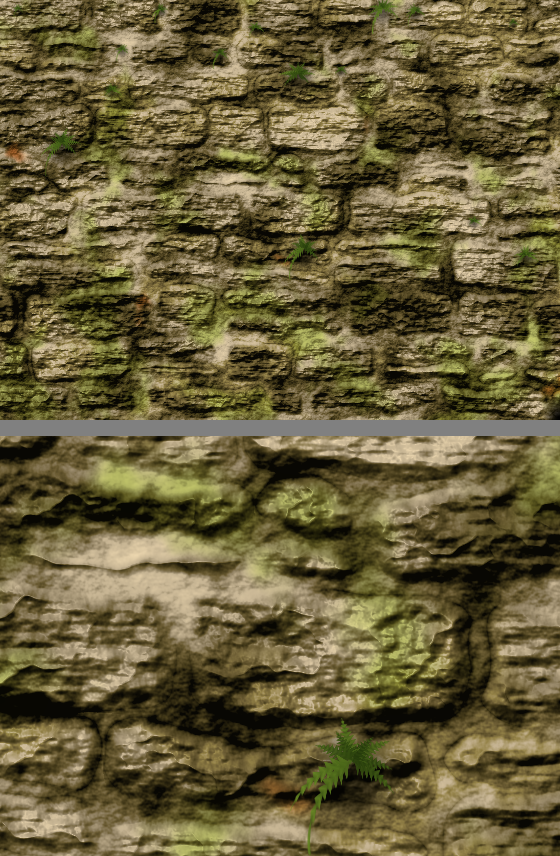
Top: the whole. Bottom: its middle third, enlarged.
A Shadertoy shader for this texture:

```glsl
// Weathered rubble wall: uneven courses of rough, layered wet stone with sandy mortar.
// A height field built from jittered courses and gradient noise is lit from above,
// its tone is mapped through an earthy ramp, then moss, rust and small ferns are added.

#define COURSES 9.5        // courses per canvas height
#define STONES 5.0         // mean stones per canvas height of width
#define SPLIT_CHANCE 0.42  // share of stones cut into two thin ones
#define JOINT 0.005        // mean half width of a joint
#define BEVEL 0.016        // width of the rounded stone edge
#define TONE 0.435         // mean brightness
#define RELIEF 1.15        // strength of the surface relief
#define WETNESS 0.30       // strength of the highlights
#define MOSS 0.75          // strength of the green tint
#define FERNS 15           // number of fern clumps

const vec3 DEEP  = vec3(0.13, 0.11, 0.04);
const vec3 UMBER = vec3(0.27, 0.23, 0.10);
const vec3 OLIVE = vec3(0.42, 0.36, 0.20);
const vec3 GREY  = vec3(0.57, 0.51, 0.39);
const vec3 OCHRE = vec3(0.58, 0.51, 0.28);
const vec3 PALE  = vec3(0.77, 0.70, 0.57);

float hash(vec2 p) {
    vec3 q = fract(p.xyx * 0.1031);
    q += dot(q, q.yzx + 33.33);
    return fract((q.x + q.y) * q.z);
}

float cornerSlope(vec2 cell, vec2 offset) {
    float a = 6.2832 * hash(cell);
    return dot(vec2(cos(a), sin(a)), offset);
}

float gradientNoise(vec2 p) {
    vec2 i = floor(p), f = p - i, u = f * f * f * (f * (f * 6.0 - 15.0) + 10.0), e = vec2(1, 0);
    return 1.4 * mix(mix(cornerSlope(i, f), cornerSlope(i + e, f - e), u.x),
                     mix(cornerSlope(i + e.yx, f - e.yx), cornerSlope(i + 1.0, f - 1.0), u.x), u.y);
}

float fbm(vec2 p) {
    float sum = 0.0, amp = 0.5;
    for (int k = 0; k < 4; k++, amp *= 0.5) {
        sum += amp * gradientNoise(p);
        p = p * 2.03 + 17.3;
    }
    return sum;
}

// Jittered 1D cells: index, distance to the lower and to the upper border
float border(float i, float seed) { return i + 0.6 * (hash(vec2(i, seed)) - 0.5); }

vec3 slot(float x, float seed) {
    float i = floor(x);
    if (x < border(i, seed)) i--;
    else if (x > border(i + 1.0, seed)) i++;
    return vec3(i, x - border(i, seed), border(i + 1.0, seed) - x);
}

// Distance to the nearest joint and a random id of the stone
vec2 stone(vec2 p) {
    p.y += 0.025 * gradientNoise(p * vec2(2.0, 1.3));
    p += 0.013 * vec2(gradientNoise(p * 9.0), gradientNoise(p * 10.0 + 40.0));
    p += 0.004 * gradientNoise(p * 38.0);
    vec3 row = slot(p.y * COURSES, 3.0);
    float density = STONES * mix(0.7, 1.35, hash(vec2(row.x, 5.0)));
    vec3 col = slot(p.x * density + 7.0 * hash(vec2(row.x, 9.0)), row.x + 20.0);
    vec2 lo = vec2(col.y / density, row.y / COURSES), hi = vec2(col.z / density, row.z / COURSES);
    float id = hash(vec2(col.x, row.x) + 50.0);
    if (hash(vec2(col.x, row.x) + 80.0) < SPLIT_CHANCE) {
        float cut = (lo.y + hi.y) * mix(0.35, 0.65, id);
        if (lo.y < cut) { hi.y = cut - lo.y; id = fract(id * 7.0 + 0.3); }
        else lo.y -= cut;
    }
    return vec2(0.03 - length(max(0.03 - min(lo, hi), 0.0)), id);
}

// Surface height, stone coverage, signed joint distance, stone id
vec4 relief(vec2 p) {
    vec2 s = stone(p);
    float d = s.x - JOINT * (1.0 + 1.5 * gradientNoise(p * 7.0 + 11.0));
    float body = smoothstep(0.0, BEVEL, d);
    float strata = fbm(p * vec2(6.0, 27.0) + s.y * 40.0);
    float lumps = abs(fbm(p * vec2(11.0, 15.0) + s.y * 70.0));
    float grain = fbm(p * 48.0);
    float h = body * (0.011 + mix(0.008, 0.022, s.y) * strata - 0.030 * lumps) + 0.0045 * grain;
    return vec4(h * RELIEF, body, d, s.y);
}

float ramp(float a, float b, float t) { return clamp((t - a) / (b - a), 0.0, 1.0); }

// Fern clumps painted over the wall
vec3 addFerns(vec3 color, vec2 p, float aspect) {
    for (int k = 0; k < FERNS; k++) {
        float n = float(k), r = hash(vec2(n, 61.0)), drop = hash(vec2(n, 67.0));
        vec2 root = vec2((n + r) / float(FERNS) * aspect, 0.98 - 0.65 * drop * drop);
        float size = mix(0.014, 0.060, pow(hash(vec2(n, 71.0)), 1.6));
        vec2 q = (p - root) / size;
        if (dot(q, q) > 2.5) continue;
        color *= 1.0 - 0.5 * smoothstep(1.0, 0.1, length(q + vec2(0.0, 0.2)));
        q.y += 0.4 * dot(q, q);
        float soft = 1.0 / (iResolution.y * size);
        for (float j = 0.0; j < 9.0; j++) {
            float v = hash(vec2(j, n + 90.0)), a = -0.5 + 0.48 * j + 0.5 * v;
            vec2 u = vec2(dot(q, vec2(cos(a), sin(a))), dot(q, vec2(-sin(a), cos(a))));
            float along = u.x / mix(0.55, 1.0, v);
            float teeth = abs(fract((along - 0.7 * abs(u.y)) * 9.0) - 0.5) * 2.0;
            float halfWidth = 0.17 * ramp(0.0, 0.2, along) * ramp(1.0, 0.3, along) * mix(0.25, 1.0, teeth);
            float leaf = smoothstep(soft, -soft, abs(u.y) - halfWidth) * step(0.0, along) * step(along, 1.0);
            vec3 green = mix(vec3(0.12, 0.20, 0.03), vec3(0.46, 0.60, 0.16), v * 0.6 + 0.4 * along * teeth);
            color = mix(color, green, leaf * 0.9);
        }
    }
    return color;
}

void mainImage(out vec4 fragColor, in vec2 fragCoord) {
    vec2 p = fragCoord / iResolution.y;
    float aspect = iResolution.x / iResolution.y, e = 0.0016;
    // Lighting
    vec4 wall = relief(p);
    vec2 slope = vec2(relief(p + vec2(e, 0)).x, relief(p + vec2(0, e)).x) - wall.x;
    vec3 normal = normalize(vec3(-slope / e, 1.0)), light = normalize(vec3(-0.3, 0.75, 0.6));
    float lit = dot(normal, light) - light.z;
    float gloss = pow(max(dot(normal, normalize(light + vec3(0, 0, 1))), 0.0), 26.0);
    // Tone of stone, mortar and cracks
    float patches = fbm(p * 5.0 + 3.0), stain = fbm(p * vec2(4.0, 6.0) + 31.0), grain = fbm(p * 75.0);
    float tone = TONE + 0.24 * (wall.w - 0.5) + 0.55 * patches;
    tone = mix(TONE + 0.06 + 0.9 * fbm(p * 8.0 + 60.0), tone, wall.y);
    tone += 0.42 * lit + 0.25 * grain + WETNESS * gloss * wall.y * smoothstep(-0.25, 0.3, patches);
    tone -= 0.22 * exp(-abs(wall.z) / 0.0025) * smoothstep(-0.2, 0.2, stain + patches);
    tone += 0.06 * (p.y - 0.5);
    // Colour
    vec3 color = mix(DEEP, UMBER, ramp(0.13, 0.27, tone));
    color = mix(color, OLIVE, ramp(0.27, 0.42, tone));
    color = mix(color, mix(GREY, OCHRE, smoothstep(0.0, 0.18, stain)), ramp(0.42, 0.57, tone));
    color = mix(color, PALE, ramp(0.57, 0.77, tone)) * clamp(tone / 0.13, 0.25, 1.0);
    color *= 1.0 + 0.5 * max(tone - 0.77, 0.0);
    float moss = smoothstep(0.05, 0.35, fbm(p * 6.0 + 90.0) + 0.22 * (0.6 - p.y));
    color *= mix(vec3(1), vec3(0.86, 1.0, 0.55), MOSS * moss);
    color *= mix(vec3(1), vec3(1.2, 0.8, 0.5), smoothstep(0.36, 0.5, fbm(p * 4.0 + 130.0)));
    color = addFerns(color, p, aspect);
    color *= smoothstep(0.0, 0.07, length((p - vec2(aspect, 0)) * vec2(1.5, 1.0)));
    fragColor = vec4(color, 1.0);
}
```
